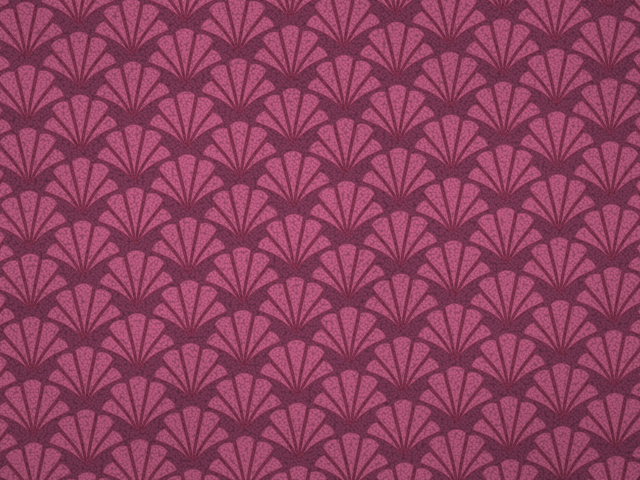
Write a Shadertoy shader that draws this pattern.

```glsl
// Woven cloth with staggered rows of five-petalled scallop fans.

const vec2 PERIOD = vec2(0.2205, 0.1312);   // one repeat, in canvas heights
const vec2 ANCHOR = vec2(0.7257, 0.3715);   // pivot of one fan
const vec2 SKEW = vec2(0.0185, -0.031);     // slight tilt of the cloth
const float PETAL_STEP = 0.40;              // angle between petals
const float RIB_HALF_WIDTH = 0.0038;

const vec3 PETAL_COLOR = vec3(0.655, 0.310, 0.445);
const vec3 RIB_COLOR = vec3(0.455, 0.175, 0.270);
const vec3 GROUND_COLOR = vec3(0.435, 0.195, 0.300);

vec2 hash2(vec2 p) {
    vec3 q = fract(p.xyx * vec3(0.1031, 0.1030, 0.0973));
    q += dot(q, q.yzx + 33.33);
    return fract((q.xx + q.yz) * q.zy);
}

// Distance to the nearest scattered point
float cellular(vec2 p) {
    vec2 cell = floor(p);
    float nearest = 2.0;
    for (int y = -1; y <= 1; y++)
        for (int x = -1; x <= 1; x++) {
            vec2 c = cell + vec2(x, y);
            nearest = min(nearest, length(c + hash2(c) - p));
        }
    return nearest;
}

// Signed distances of a fan about its pivot: x = petals, y = whole body
vec2 fanDistance(vec2 p, float ribHalfWidth) {
    float r = length(p);
    // Ribs leave the pivot steeply, then flare outward
    float angle = atan(p.x, p.y) * mix(1.3, 1.0, smoothstep(0.0, 0.1, r));
    float k = clamp(round(angle / PETAL_STEP), -2.0, 2.0);
    float local = angle - k * PETAL_STEP;
    vec2 q = r * vec2(sin(local), cos(local));

    float halfAngle = 0.5 * PETAL_STEP;
    float wedge = abs(q.x) * cos(halfAngle) - q.y * sin(halfAngle);
    float tip = 0.1205 - 0.006 * k * k;
    float capRadius = 0.027;
    float cap = length(vec2(q.x, max(q.y - tip + capRadius, 0.0))) - capRadius;
    return vec2(max(wedge + ribHalfWidth, cap), max(wedge, cap));
}

// Two interleaved lattices, the second shifted by half a repeat
vec2 fanPattern(vec2 p, vec2 period) {
    vec2 d = vec2(1.0);
    vec2 margin = vec2(0.5 * period.x, 0.005);
    for (int i = 0; i < 2; i++) {
        vec2 shifted = p - 0.5 * float(i) * period;
        d = min(d, fanDistance(mod(shifted + margin, period) - margin, RIB_HALF_WIDTH));
    }
    return d;
}

float cover(float d, float softness) {
    return 1.0 - smoothstep(-softness, softness, d);
}

// Diagonal twill from crossed sines
float twill(vec2 p, float frequency) {
    vec2 t = 6.2832 * frequency * p;
    return 0.6 * sin(t.x + t.y) + 0.4 * sin(0.83 * t.x - 1.1 * t.y);
}

// Broad uneven dye
float mottle(vec2 p) {
    return sin(9.0 * p.x + 2.0 * sin(7.0 * p.y)) * sin(11.0 * p.y + 1.5 * sin(8.0 * p.x));
}

void mainImage(out vec4 fragColor, in vec2 fragCoord) {
    vec2 uv = fragCoord / iResolution.y;
    vec2 offset = uv - ANCHOR;
    vec2 p = offset + SKEW * offset.yx;

    // Thread grain also roughens the printed edges
    float grain = 0.45 - cellular(uv * 175.0);
    float weave = twill(p, 105.0);
    vec2 d = fanPattern(p, PERIOD) + 0.0022 * grain;

    // Ground, ribs, petals
    float softness = max(0.0018, 0.8 / iResolution.y);
    vec3 color = mix(GROUND_COLOR, RIB_COLOR, cover(d.y, softness));
    color = mix(color, PETAL_COLOR, cover(d.x, softness));

    // Cloth texture and soft light falling off to the corners
    color *= 1.0 + 0.38 * grain + 0.05 * weave + 0.02 * mottle(uv);
    vec2 fromLight = fragCoord / iResolution.xy - vec2(0.45, 0.60);
    color *= 1.06 - 0.30 * dot(fromLight, fromLight);

    fragColor = vec4(clamp(color, 0.0, 1.0), 1.0);
}
```
